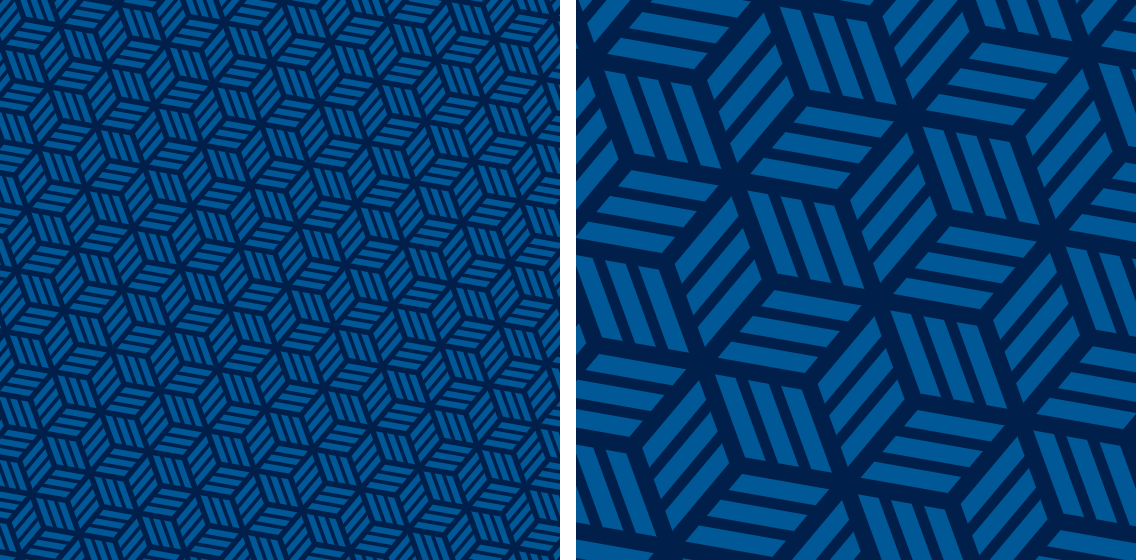
Left, the full canvas; right, a detail of the centre.
A three.js fragment shader for this pattern:

```glsl
varying vec2 vUv;

const vec3 NAVY = vec3(0.0, 0.12, 0.29);
const vec3 BLUE = vec3(0.0, 0.35, 0.59);

const float REPEATS = 9.0;                  // hub spacings per canvas side
const float TILT = radians(20.0);           // angle of a hub row
const vec2 HUB = vec2(0.5127, 0.4883);      // canvas position of one hub

// Fractions of a rhombus' height
const float BAR = 0.195;
const float PITCH = 0.312;
const float BORDER = 0.09;

const float SQRT3 = 1.7320508;
const float SECTOR = radians(60.0);

vec2 rotate(vec2 v, float angle) {
  float c = cos(angle);
  float s = sin(angle);
  return vec2(c * v.x - s * v.y, s * v.x + c * v.y);
}

// Offset from the nearest hub of a triangular lattice with unit spacing
vec2 hubOffset(vec2 p) {
  vec2 cell = vec2(1.0, SQRT3);
  vec2 a = mod(p + 0.5 * cell, cell) - 0.5 * cell;
  vec2 b = mod(p, cell) - 0.5 * cell;
  return dot(a, a) < dot(b, b) ? a : b;
}

// Turn the offset into the sector around the x axis, -30 to 30 degrees
vec2 foldSector(vec2 v) {
  float angle = atan(v.y, v.x + 1e-6);
  return rotate(v, -SECTOR * floor(angle / SECTOR + 0.5));
}

// Rhombus coordinates, 0 to 1: x along the bars, y across them
vec2 rhombusCoords(vec2 v) {
  return vec2(v.x - SQRT3 * v.y, v.x + SQRT3 * v.y);
}

// Signed distance to three parallel bars with slanted ends
float barsDistance(vec2 r) {
  vec2 c = r - 0.5;
  float index = clamp(floor(c.y / PITCH + 0.5), -1.0, 1.0);
  float side = abs(c.y - PITCH * index) - 0.5 * BAR;
  float end = abs(c.x) - (0.5 - BORDER);
  return max(side, end);
}

void main() {
  vec2 p = rotate(vUv - HUB, -TILT) * REPEATS;
  vec2 r = rhombusCoords(foldSector(hubOffset(p)));

  // A rhombus is half a hub spacing high
  float d = barsDistance(r) * 0.5 / REPEATS;
  float edge = 0.7 * fwidth(vUv.x);
  float bar = 1.0 - smoothstep(-edge, edge, d);

  gl_FragColor = vec4(mix(NAVY, BLUE, bar), 1.0);
}
```
